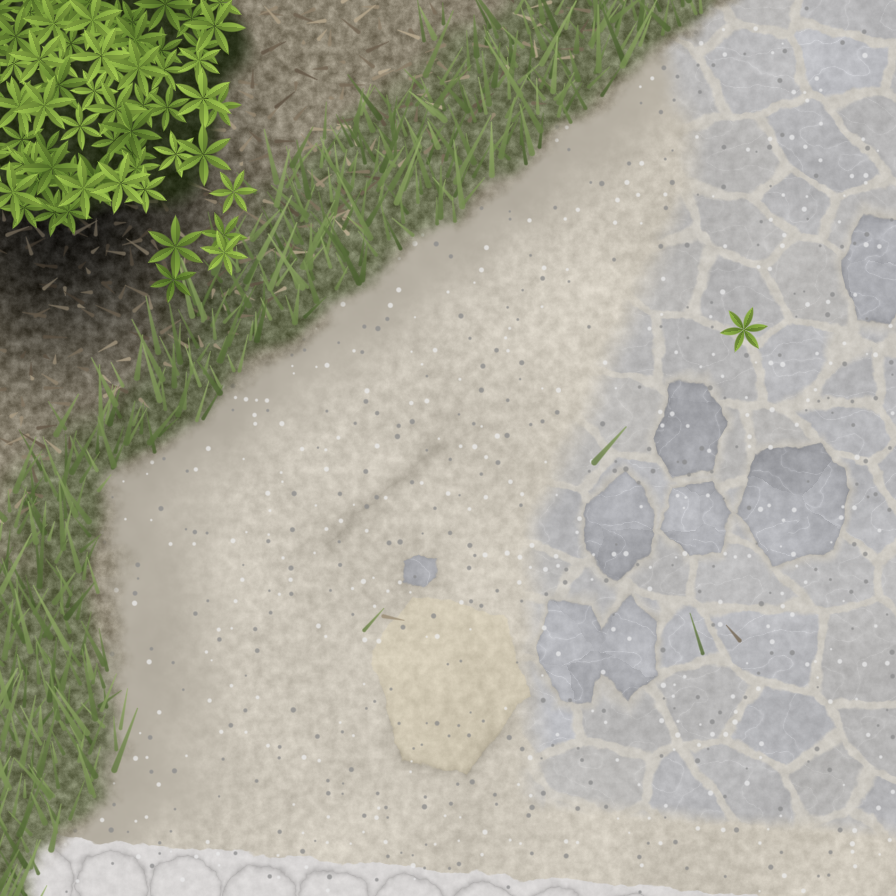
Reproduce this texture procedurally as a WebGL 2 fragment shader.

```glsl
#version 300 es
precision highp float;
// A sandy path between a leafy, grassy bank and weathered flagstones.
uniform vec2 u_resolution;
out vec4 fragColor;

float hash(vec2 p) {
  vec3 q = fract(p.xyx * vec3(.1031, .103, .0973));
  q += dot(q, q.yzx + 33.33);
  return fract((q.x + q.y) * q.z);
}
vec2 hash2(vec2 p) { return vec2(hash(p), hash(p + 47.3)); }
float corner(vec2 id, vec2 v) {
  float a = 6.28 * hash(id);
  return dot(vec2(cos(a), sin(a)), v);
}
float noise(vec2 p) {  // gradient noise
  vec2 i = floor(p), f = p - i, u = f * f * (3. - 2. * f), e = vec2(1, 0);
  return mix(mix(corner(i, f), corner(i + e, f - e), u.x),
    mix(corner(i + e.yx, f - e.yx), corner(i + 1., f - 1.), u.x), u.y);
}
float fbm(vec2 p) {
  float sum = 0., amp = .6;
  for (int i = 0; i < 4; i++, amp *= .55) { sum += amp * noise(p); p = p * 2.1 + 13.7; }
  return sum;
}
float ramp(float a, float b, float x) { return smoothstep(a, b, x); }
float fill(float d) { return ramp(-1., 1., -d * u_resolution.y); }

// Distance left of the bank's edge
float bankDepth(vec2 p) {
  return .05 + .1 * ramp(.02, .12, p.y) + 1.28 * max(0., p.y - .46) - p.x;
}
float grassCover(vec2 p) {
  float d = bankDepth(p) + .05 * noise(p * 14.), reach = .14 + .13 * ramp(.55, .8, p.y);
  float strip = 1. - ramp(-.04, .04, d - reach);
  return .85 * ramp(.015, .05, d) * max(strip, 1. - ramp(.33, .42, p.y));
}
float bush(vec2 p) { return length(p - vec2(.08, .94)) - .18 + .05 * noise(p * 12.); }

// Tapered strands, back row first
void strands(inout vec3 col, vec2 p, float cell, bool dry) {
  for (int j = 1; j >= -3; j--) for (int i = -2; i <= 2; i++) {
    vec2 id = floor(p / cell) + vec2(i, j), r = hash2(id), s = hash2(id + 91.);
    vec2 root = (id + r) * cell, q = p - root;
    float litter = .6 * ramp(.07, .14, bankDepth(root)) * ramp(.36, .45, root.y);
    if (hash(id + 7.) > (dry ? litter : grassCover(root))) continue;
    vec2 tip = cell * vec2(2.6 * s.x - 1.3, 1.6 * s.y + (dry ? -.6 : .9));
    float t = clamp(dot(q, tip) / dot(tip, tip), 0., 1.);
    vec3 green = mix(vec3(.27, .35, .17), vec3(.62, .71, .44), .65 * r.y + .35 * t);
    vec3 straw = mix(vec3(.36, .31, .25), vec3(.77, .71, .6), r.y);
    float d = length(q - tip * t) - cell * (.11 - .09 * t);
    col = mix(col, dry ? straw : green, .85 * fill(d));
  }
}

// Rosettes of pointed leaves
void leaves(inout vec3 col, vec2 p, float cell) {
  for (int j = 1; j >= -1; j--) for (int i = -1; i <= 1; i++) {
    vec2 id = floor(p / cell) + vec2(i, j), r = hash2(id + 17.), c = (id + r) * cell, q = p - c;
    float sprout = .3 * step(length(c - vec2(.2, .76)), .08);
    if (hash(id + 5.) > max(.85 * step(bush(c), 0.), sprout)) continue;
    float a = mod(atan(q.y, q.x) + 6.28 * r.x, 1.0472) - .5236;
    float x = length(q) * cos(a) / cell / .75;
    float d = length(q) * abs(sin(a)) - .45 * cell * x * (1. - x);
    vec3 tint = mix(vec3(.27, .38, .13), vec3(.62, .75, .31), .6 * r.y + .4 * x);
    col = mix(col, tint * (.9 + .2 * step(0., a)), fill(d));
  }
}

// Irregular six-sided slab
float slab(vec2 p, float x, float y, float rx, float ry) {
  vec2 q = (p - vec2(x, y)) / vec2(rx, ry);
  float d = -1.;
  for (float k = 0.; k < 6.; k++)
    d = max(d, corner(vec2(x, k), vec2(0)) + dot(q, vec2(cos(k * 1.05 + x * 9.), sin(k * 1.05 + x * 9.)))
      - .8 - .25 * hash(vec2(k, y * 90.)));
  return d * min(rx, ry);
}

void main() {
  vec2 p = gl_FragCoord.xy / u_resolution;
  float broad = fbm(p * 7.), fine = fbm(p * 85.), depth = bankDepth(p) + .04 * fbm(p * 20.);
  vec2 w = p + .012 * vec2(fbm(p * 25.), fbm(p * 25. + 50.));

  // Sand with a crease
  vec3 col = vec3(.795, .77, .72) + .08 * broad + .13 * fine;
  col -= .125 * ramp(-.15, 0., depth) * (.75 + fine);
  vec2 c = w - vec2(.365, .395), run = vec2(.125, .105);
  col -= .12 * exp(-120. * length(c - run * clamp(dot(c, run) / .0267, 0., 1.)));

  // Flagstones: cracked cells and larger slabs
  float left = .59 + .46 * max(0., w.y - .41) - .12 * ramp(.78, 1., w.y);
  float paved = ramp(-.015, .03, w.x - left) * ramp(.09, .115, w.y + .08 * w.x - .05);
  vec2 g = vec2(w.x + .3 * w.y, w.y) * vec2(11, 12.5);
  float near = 9., next = 9., tone = 0.;
  for (int k = 0; k < 9; k++) {
    vec2 id = floor(g) + vec2(k % 3, k / 3) - 1.;
    float d = length(id + .1 + .8 * hash2(id) - g);
    next = min(next, max(d, near));
    if (d < near) { near = d; tone = hash(id + 8.); }
  }
  float big = min(slab(w, .89, .44, .062, .075), slab(w, .77, .525, .042, .058));
  big = min(big, min(slab(w, .69, .41, .04, .062), slab(w, .775, .42, .036, .04)));
  big = min(big, min(slab(w, .64, .28, .037, .058), slab(w, .7, .28, .03, .055)));
  big = min(big, min(slab(w, .975, .7, .04, .06), slab(w, .47, .365, .022, .017)));
  float stone = paved * ramp(.07, .15, next - near) * (.35 + .6 * tone);
  stone = mix(stone * ramp(0., .012, big), .95, fill(big));
  vec3 slate = vec3(.63, .635, .655) + .09 * (tone + fine) + .14 * broad;
  slate += .07 * exp(-50. * abs(noise(w * vec2(19, 32) + tone * 9.)));
  col = mix(col, vec3(.8, .785, .755) + .1 * fine, paved);
  col = mix(col, slate, stone) - .07 * exp(-350. * abs(big));
  float cream = slab(w, .5, .23, .088, .098);
  col = mix(col, vec3(.83, .795, .71) + .1 * (fine + broad), .85 * fill(cream));
  col -= .1 * exp(-220. * abs(cream)) * ramp(-.28, -.16, -p.y);

  // Scalloped paving
  float kerb = w.y - .07 + .083 * w.x;
  float ring = length(vec2(fract(w.x * 12.) - .5, kerb * 13. + .6)) - .48;
  col = mix(col, vec3(.85, .84, .835) + .08 * fine - .13 * exp(-30. * abs(ring)), fill(kerb));

  // Grit
  vec2 id = floor(p * 75.), pick = hash2(id + 31.);
  float speck = length(fract(p * 75.) - .25 - .5 * hash2(id)) - .08 - .14 * pick.y;
  col = mix(col, vec3(pick.x > .91 ? .92 : .54), .75 * fill(speck / 75.) * step(.83, pick.x));

  // Bank soil, litter, grass and bush
  float shade = exp(-45. * dot(p - vec2(.07, .77), p - vec2(.07, .77)));
  vec3 soil = mix(vec3(.54, .51, .44), vec3(.4, .43, .31), grassCover(p)) * (1. - .7 * shade);
  col = mix(col, soil + .3 * fine + .1 * broad, ramp(0., .05, depth));
  strands(col, p, .02, true);
  col *= 1. - .5 * shade;
  strands(col, p, .019, false);
  strands(col, p, .031, false);
  col = mix(col, vec3(.16, .19, .1) + .15 * fine, ramp(-.02, .02, -bush(p)));
  leaves(col, p, .036);
  leaves(col, p, .047);
  fragColor = vec4(col, 1);
}
```
